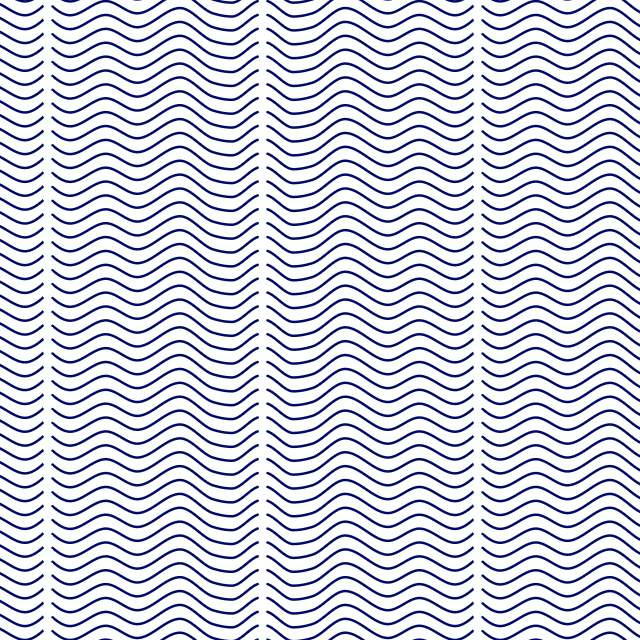
A three.js fragment shader for this pattern:

```glsl
varying vec2 vUv;

const float PANEL_WIDTH = 0.336;
const float FIRST_SEAM = 0.0743;
const float ROW_PITCH = 0.02169;
const float LINE_RADIUS = 0.00194;
const vec3 PAPER = vec3(0.995, 1.0, 1.0);
const vec3 NAVY = vec3(0.0, 0.04, 0.40);

// Cubic between knots (position, depth, slope); returns depth and slope.
vec2 hermite(float x, vec3 a, vec3 b) {
  float h = b.x - a.x;
  float t = (x - a.x) / h;
  float rise = b.y - a.y;
  float c1 = a.z * h;
  float c2 = 3.0 * rise - (2.0 * a.z + b.z) * h;
  float c3 = (a.z + b.z) * h - 2.0 * rise;
  float depth = a.y + t * (c1 + t * (c2 + t * c3));
  float slope = (c1 + t * (2.0 * c2 + t * 3.0 * c3)) / h;
  return vec2(depth, slope);
}

// Wave across one panel: x in panel widths, depth in row pitches.
vec2 waveProfile(float x, vec3 start, vec3 end) {
  vec3 troughA = vec3(0.105, 2.10, 0.0);
  vec3 crestA = vec3(0.271, 1.08, 0.0);
  vec3 troughB = vec3(0.417, 1.96, 0.0);
  vec3 crestB = vec3(0.616, 0.58, 0.0);
  vec3 shoulder = vec3(0.771, 1.97, 4.6);
  vec3 troughC = vec3(0.857, 2.19, 0.0);
  if (x < troughA.x) return hermite(x, start, troughA);
  if (x < crestA.x) return hermite(x, troughA, crestA);
  if (x < troughB.x) return hermite(x, crestA, troughB);
  if (x < crestB.x) return hermite(x, troughB, crestB);
  if (x < shoulder.x) return hermite(x, crestB, shoulder);
  if (x < troughC.x) return hermite(x, shoulder, troughC);
  return hermite(x, troughC, end);
}

// Mirrored repeat: 0 at one seam, 1 at the next.
float mirrorPanels(float x, float seam, float width) {
  return abs(mod((x - seam) / width + 1.0, 2.0) - 1.0);
}

// Distance to the nearest round-capped wave line.
float waveDistance(vec2 p, float width, float pitch) {
  vec3 start = vec3(0.0233, 1.47, 13.5);
  vec3 end = vec3(0.977, 1.08, -5.4);
  float x = mirrorPanels(p.x, FIRST_SEAM, width);
  float onLine = clamp(x, start.x, end.x);
  vec2 wave = waveProfile(onLine, start, end);
  float offset = (fract((1.0 - p.y) / pitch - wave.x + 0.5) - 0.5) * pitch;
  float overrun = (x - onLine) * width;
  float slope = overrun == 0.0 ? wave.y * pitch / width : 0.0;
  return length(vec2(overrun, offset / sqrt(1.0 + slope * slope)));
}

void main() {
  float edge = fwidth(vUv.x);
  float d = waveDistance(vUv, PANEL_WIDTH, ROW_PITCH);
  float ink = clamp(0.5 + (LINE_RADIUS - d) / edge, 0.0, 1.0);
  gl_FragColor = vec4(mix(PAPER, NAVY, ink), 1.0);
}
```
